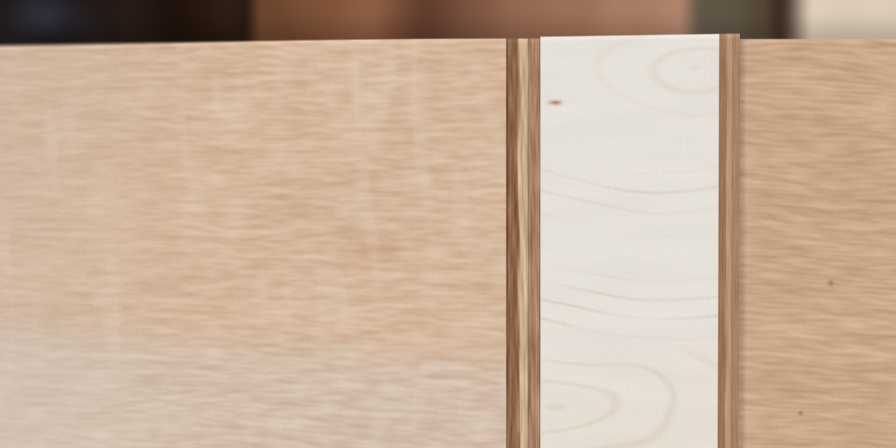
Reproduce this texture procedurally as a WebGL 2 fragment shader.

```glsl
#version 300 es
precision highp float;
// Three upright wooden boards with layered plywood edges before a blurred room.
// Board masks come from straight edges; grain is stretched gradient noise and
// the pale board's figure is drawn as contour lines of warped height fields.
uniform vec2 u_resolution;
out vec4 outColor;

// Horizontal layout, in canvas heights (the canvas is 2 wide)
const float PLY_A = 1.130, BIRCH = 1.206, PLY_B = 1.606, OAK = 1.652;

// Colours
const vec3 ASH_WARM   = vec3(0.835, 0.718, 0.615);
const vec3 ASH_PALE   = vec3(0.825, 0.755, 0.690);
const vec3 ASH_FLECK  = vec3(0.875, 0.805, 0.740);
const vec3 BIRCH_BASE = vec3(0.900, 0.880, 0.850);
const vec3 BIRCH_LINE = vec3(0.810, 0.740, 0.650);
const vec3 OAK_BASE   = vec3(0.795, 0.655, 0.540);
const vec3 PLY_DARK   = vec3(0.540, 0.395, 0.285);
const vec3 PLY_MID    = vec3(0.660, 0.505, 0.390);
const vec3 PLY_LIGHT  = vec3(0.800, 0.690, 0.555);
const vec3 SEAM       = vec3(0.320, 0.200, 0.130);

// Grain strength
const float ASH_GRAIN = 0.085, OAK_GRAIN = 0.085, PAPER = 0.014;

// Blurred room: position in x, then colour
const int STOPS = 11;
const vec4 ROOM[STOPS] = vec4[STOPS](
  vec4(0.00, 0.11, 0.09, 0.09), vec4(0.54, 0.15, 0.09, 0.06),
  vec4(0.59, 0.43, 0.28, 0.19), vec4(0.83, 0.52, 0.34, 0.24),
  vec4(0.95, 0.39, 0.25, 0.19), vec4(1.20, 0.58, 0.41, 0.32),
  vec4(1.51, 0.65, 0.48, 0.39), vec4(1.57, 0.37, 0.33, 0.27),
  vec4(1.70, 0.33, 0.28, 0.22), vec4(1.74, 0.25, 0.19, 0.15),
  vec4(1.82, 0.83, 0.77, 0.69));

vec2 gradient(vec2 cell) {
  vec3 q = fract(vec3(cell.xyx) * vec3(0.1031, 0.1030, 0.0973));
  q += dot(q, q.yzx + 33.33);
  float angle = 6.2832 * fract((q.x + q.y) * q.z);
  return vec2(cos(angle), sin(angle));
}

float noise(vec2 p) {
  vec2 i = floor(p), f = p - i, e = vec2(0, 1);
  vec2 u = f * f * f * (f * (f * 6.0 - 15.0) + 10.0);
  float low = mix(dot(gradient(i), f), dot(gradient(i + e.yx), f - e.yx), u.x);
  float top = mix(dot(gradient(i + e), f - e), dot(gradient(i + 1.0), f - 1.0), u.x);
  return mix(low, top, u.y);
}

float glow(vec2 p, vec2 centre, vec2 size) {
  vec2 d = (p - centre) / size;
  return exp(-dot(d, d));
}

// Thin line wherever a field crosses a whole number
float contour(float field, float width) {
  float d = abs(fract(field) - 0.5);
  return smoothstep(0.5 - width, 0.5, d);
}

vec3 room(vec2 p) {
  vec3 c = ROOM[0].yzw;
  for (int i = 1; i < STOPS; i++)
    c = mix(c, ROOM[i].yzw, smoothstep(ROOM[i - 1].x, ROOM[i].x, p.x));
  c += vec3(0.06, 0.09, 0.14) * glow(p, vec2(0.11, 0.96), vec2(0.07, 0.05));
  c += 0.05 * noise(p * vec2(9.0, 4.0));
  return c * mix(0.86, 1.04, smoothstep(0.90, 0.98, p.y));
}

vec3 ash(vec2 p) {
  float focus = mix(0.55, 1.0, smoothstep(0.0, 0.65, p.x));
  float y = p.y + 0.06 * p.x * (0.75 - p.y) + 0.008 * noise(p * vec2(3.0, 5.0));
  float grain = 0.7 * noise(vec2(p.x * 7.0, y * 58.0)) + 0.7 * noise(vec2(p.x * 20.0, y * 110.0));
  float lower = smoothstep(0.32, 0.21, p.y + 0.07 * p.x);
  vec3 c = mix(ASH_WARM, ASH_PALE, min(0.75 * lower + 0.35 * smoothstep(0.5, 0.0, p.x), 1.0));
  c += ASH_GRAIN * focus * grain * vec3(0.75, 1.0, 1.15);
  c += 0.018 * noise(p * vec2(2.0, 9.0));
  // pale rays running across the grain
  float ray = noise(vec2(p.x * 17.0 + 0.8 * p.y, p.y * 4.5 + 3.0));
  float fleck = 0.7 * smoothstep(0.12, 0.5, ray) * (0.6 + 0.8 * noise(p * vec2(12.0, 70.0)));
  fleck += 0.6 * glow(p, vec2(0.795 + 0.05 * (0.8 - p.y), 0.80), vec2(0.012, 0.10));
  fleck += 0.4 * glow(p, vec2(0.925, 0.79), vec2(0.010, 0.09));
  fleck += 0.4 * glow(p, vec2(0.155, 0.72), vec2(0.022, 0.06));
  c = mix(c, ASH_FLECK, 0.7 * clamp(fleck, 0.0, 1.0));
  c -= vec3(0.03, 0.05, 0.06) * glow(p, vec2(0.83, 0.44), vec2(0.05, 0.03));
  return c - 0.015 * smoothstep(0.6, 0.0, p.x) * p.y;
}

vec3 birch(vec2 p) {
  float x = (p.x - BIRCH) / (PLY_B - BIRCH);
  float warp = noise(p * vec2(4.0, 6.0) + 4.0);
  float layers = (p.y + 0.12 * x - 0.07 * x * x + 0.03 * warp) * 21.0;
  float bands = glow(vec2(p.y), vec2(0.57), vec2(0.07)) + glow(vec2(p.y), vec2(0.32), vec2(0.09));
  float lines = contour(layers, 0.15) * bands * (0.7 + noise(vec2(x * 2.0, p.y * 12.0)));
  // nested arches near the foot and the top
  float foot = length((p - vec2(1.25, 0.09)) * vec2(0.36, 1.0)) + 0.045 * warp;
  float head = length((p - vec2(1.55, 0.85)) * vec2(0.45, 1.0)) + 0.040 * warp;
  lines += 0.65 * contour(foot * 19.0, 0.15) * smoothstep(0.26, 0.16, p.y);
  lines += 0.50 * contour(head * 22.0, 0.20) * smoothstep(0.13, 0.05, head);
  vec3 c = BIRCH_BASE + 0.018 * noise(vec2(p.x * 4.0, p.y * 22.0));
  c = mix(c, BIRCH_LINE, 0.42 * lines);
  c -= vec3(0.0, 0.01, 0.025) * smoothstep(0.3, 0.0, p.y);
  return mix(c, PLY_MID, 0.9 * glow(p, vec2(1.240, 0.771), vec2(0.013, 0.005)));
}

vec3 oak(vec2 p) {
  float y = p.y + 0.05 * (p.x - OAK) + 0.012 * noise(p * vec2(3.0, 5.0));
  float grain = 0.7 * noise(vec2(p.x * 6.0, y * 55.0)) + 0.8 * noise(vec2(p.x * 16.0, y * 115.0));
  vec3 c = OAK_BASE + OAK_GRAIN * grain + 0.03 * noise(p * vec2(2.0, 8.0) + 9.0);
  float specks = glow(p, vec2(1.855, 0.368), vec2(0.006)) + glow(p, vec2(1.787, 0.078), vec2(0.005));
  c = mix(c, PLY_DARK, 0.6 * specks);
  return c * mix(0.84, 1.0, smoothstep(OAK, OAK + 0.018, p.x));
}

// Layered edge; t runs 0 to 1 across its width
vec3 ply(float t, float y, float seed) {
  float streak = noise(vec2(t * 9.0 + 2.0 * y + seed, y * 7.0));
  vec3 c = mix(PLY_DARK, PLY_LIGHT, smoothstep(0.32, 0.42, t + 0.06 * streak));
  c = mix(c, PLY_MID, smoothstep(0.66, 0.72, t));
  c = mix(c, SEAM, 0.45 * glow(vec2(t), vec2(0.66), vec2(0.05)));
  c = mix(c, SEAM, 0.60 * smoothstep(0.10, 0.0, t) + 0.30 * smoothstep(0.94, 1.0, t));
  return c + 0.12 * streak + 0.10 * noise(vec2(t * 14.0, y * 16.0 + seed));
}

void main() {
  vec2 p = gl_FragCoord.xy / u_resolution.y;
  p.x *= 2.0 * u_resolution.y / u_resolution.x;
  float aa = 1.0 / u_resolution.y;
  float x = p.x + 0.004 * (1.0 - p.y) * step(1.4, p.x);

  // boards from left to right
  vec3 c = ash(p);
  c = mix(c, ply((x - PLY_A) / (BIRCH - PLY_A), p.y, 0.0), smoothstep(-aa, aa, x - PLY_A));
  c = mix(c, birch(p), smoothstep(-aa, aa, x - BIRCH));
  vec3 edge = mix(ply((x - PLY_B) / (OAK - PLY_B), p.y, 5.0), PLY_MID, 0.55);
  c = mix(c, edge, smoothstep(-aa, aa, x - PLY_B));
  c = mix(c, oak(p), smoothstep(-aa, aa, x - OAK));
  c += PAPER * noise(p * 130.0);

  // sloping top edges, softer toward the left
  float top = mix(0.897, 0.914, smoothstep(-0.3, PLY_A, x));
  top = mix(top, 0.918 + 0.016 * (x - BIRCH), step(BIRCH, x));
  top = mix(top, 0.913, step(OAK, x));
  float soft = aa + 0.006 * smoothstep(0.9, 0.0, x);
  c += 0.04 * smoothstep(0.010, 0.0, abs(p.y - top + 0.004));
  c = mix(c, room(p), smoothstep(-soft, soft, p.y - top));
  outColor = vec4(clamp(c, 0.0, 1.0), 1.0);
}
```
